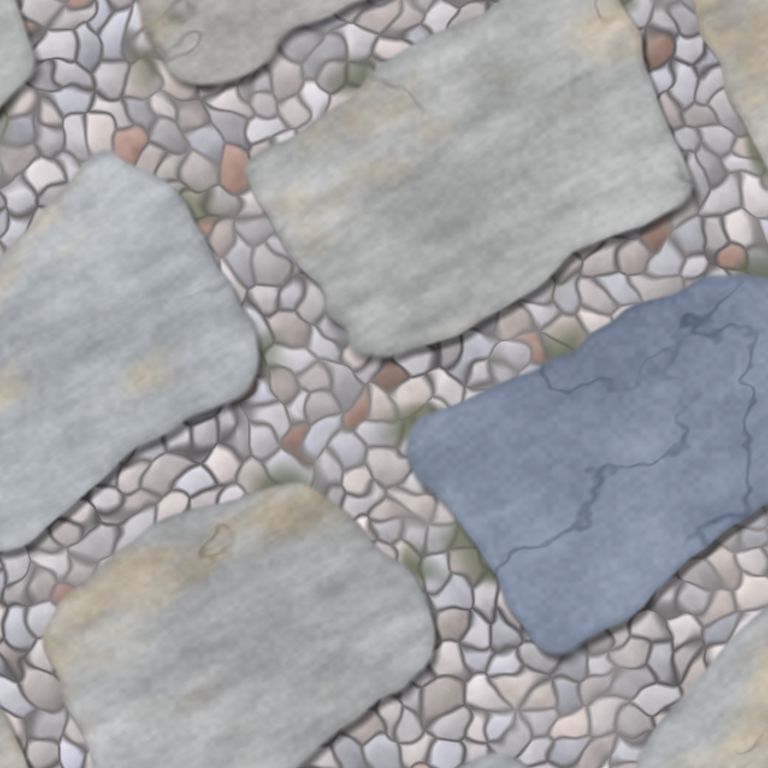
A WebGL 2 fragment shader for this texture:

```glsl
#version 300 es
precision highp float;
uniform vec2 u_resolution;
out vec4 fragColor;

#define HALF_GAP 0.052
#define STONE_JITTER 0.11
#define PEBBLE_DENSITY 25.0
#define PEBBLE_STRETCH 1.35
#define SOFTNESS 0.004
#define SHADOW_SHIFT vec2(-0.006, 0.009)
#define SLATE vec3(0.51, 0.555, 0.635)
#define WARM_STONE vec3(0.68, 0.67, 0.645)
#define COOL_STONE vec3(0.665, 0.685, 0.71)
#define OCHRE vec3(0.77, 0.70, 0.58)
#define PEBBLE_LIGHT vec3(0.83, 0.81, 0.82)
#define CREVICE vec3(0.33, 0.32, 0.33)

// Lattice of the paving: one column along a row, one across rows
const mat2 LATTICE = mat2(0.56, 0.24, -0.22, 0.35);
const vec2 LATTICE_ORIGIN = vec2(0.84, 0.43);

float hash(vec2 p) { return fract(sin(dot(p, vec2(127.1, 311.7))) * 43758.5453); }
vec2 hash2(vec2 p) { return vec2(hash(p), hash(p + 17.3)); }
mat2 rotation(float a) { return mat2(cos(a), sin(a), -sin(a), cos(a)); }

float noise(vec2 p) {
    vec2 i = floor(p), f = fract(p);
    f = f * f * (3.0 - 2.0 * f);
    return mix(mix(hash(i), hash(i + vec2(1, 0)), f.x),
               mix(hash(i + vec2(0, 1)), hash(i + vec2(1, 1)), f.x), f.y);
}
vec2 noise2(vec2 p) { return vec2(noise(p), noise(p + 9.0)) - 0.5; }

float fbm(vec2 p) {
    float sum = 0.0, amp = 0.5;
    for (int i = 0; i < 5; i++) {
        sum += amp * noise(p);
        p = rotation(0.6) * p * 2.03 + 5.7;
        amp *= 0.5;
    }
    return sum;
}

float smoothMin(float a, float b, float k) {
    float h = max(k - abs(a - b), 0.0) / k;
    return min(a, b) - 0.25 * h * h * k;
}

vec2 stoneSite(vec2 cell) {
    return LATTICE * cell + STONE_JITTER * (hash2(cell + 3.0) - 0.5);
}

// Distance inside a flagstone (negative in the gravel), and its cell
float flagstone(vec2 p, out vec2 cell) {
    vec2 q = p - LATTICE_ORIGIN + 0.07 * noise2(p * 5.0) + 0.014 * noise2(p * 24.0);
    vec2 base = floor(inverse(LATTICE) * q + 0.5);
    float nearest = 1e3, edge = 1.0;
    cell = base;
    for (int k = 0; k < 9; k++) {
        vec2 c = base + vec2(k % 3 - 1, k / 3 - 1);
        float d = length(q - stoneSite(c));
        if (d < nearest) { nearest = d; cell = c; }
    }
    vec2 a = stoneSite(cell);
    for (int k = 0; k < 9; k++) {
        if (k == 4) continue;
        vec2 b = stoneSite(cell + vec2(k % 3 - 1, k / 3 - 1));
        edge = smoothMin(edge, dot(0.5 * (a + b) - q, normalize(b - a)), 0.05);
    }
    return edge - HALF_GAP * (0.7 + 0.6 * noise(p * 4.0 + 40.0));
}

// Gravel of randomly turned, stretched cells with lit tops
vec3 gravel(vec2 p) {
    vec2 g = p * PEBBLE_DENSITY;
    g += 0.3 * noise2(g * 1.7);
    vec2 id = vec2(0), offset = vec2(0);
    float first = 1e3, second = 1e3;
    for (int k = 0; k < 25; k++) {
        vec2 c = floor(g) + vec2(k % 5 - 2, k / 5 - 2);
        vec2 r = g - c - 0.12 - 0.76 * hash2(c);
        vec2 turned = rotation(6.283 * hash(c + 5.0)) * r;
        float d = length(turned * vec2(1.0 / PEBBLE_STRETCH, PEBBLE_STRETCH));
        if (d < first) { second = first; first = d; id = c; offset = r; }
        else second = min(second, d);
    }
    vec3 tint = mix(vec3(1.01, 0.98, 0.95), vec3(0.96, 0.99, 1.03), hash(id + 11.0));
    tint = mix(tint, vec3(0.86, 0.74, 0.68), step(0.95, hash(id + 23.0)));
    float light = 0.16 * dot(offset, vec2(-0.5, 0.85)) + 0.14 * (fbm(g * 2.0) - 0.5);
    vec3 body = PEBBLE_LIGHT * tint * mix(0.80, 1.02, hash(id + 2.0)) + light;
    vec3 crevice = mix(CREVICE, vec3(0.57, 0.55, 0.55), noise(g * 0.6));
    return mix(crevice, body, smoothstep(-0.05, 0.32, second - first));
}

// Weathered face of a flagstone: clouds, streaks, stains and ledges
vec3 stoneFace(vec2 p, vec2 cell) {
    float isSlate = 1.0 - step(0.5, mod(cell.x + 2.0 * cell.y, 5.0));
    vec2 grain = rotation(-0.5) * p;
    float cloud = fbm(p * 7.0 + cell * 3.1) - 0.48;
    float streak = fbm(grain * vec2(14.0, 45.0) + cell) - 0.48;
    float stain = smoothstep(0.5, 0.75, fbm(grain * vec2(5.0, 9.0) + 20.0));
    vec3 color = mix(WARM_STONE, COOL_STONE, hash(cell + 7.0));
    color = mix(mix(color, OCHRE, 0.65 * stain), SLATE, isSlate);
    color += 0.22 * cloud + mix(0.20, 0.09, isSlate) * streak;
    float ledge = abs(fbm(grain * vec2(4.0, 6.0) + cell * 5.0) - 0.5);
    float broken = smoothstep(0.5, 0.8, noise(p * 8.0 + 3.0));
    color -= 0.10 * broken * (1.0 - smoothstep(0.0, 0.02, ledge));
    return color + 0.05 * (noise(p * 130.0) - 0.5);
}

void main() {
    vec2 p = gl_FragCoord.xy / u_resolution.y, cell, shadowCell;
    float inside = flagstone(p, cell);
    float shadow = smoothstep(-0.006, 0.006, flagstone(p + SHADOW_SHIFT, shadowCell));
    // Gravel with moss and the shadow under stone edges
    float moss = smoothstep(0.76, 0.9, noise(p * 11.0 + 2.0)) * smoothstep(-0.05, 0.0, inside);
    vec3 color = mix(gravel(p), vec3(0.36, 0.39, 0.30), 0.7 * moss) * (1.0 - 0.5 * shadow);
    // Stones, darker at the rim
    vec3 face = stoneFace(p, cell) * mix(0.9, 1.0, smoothstep(0.0, 0.014, inside));
    color = mix(color, face, smoothstep(-SOFTNESS, SOFTNESS, inside));
    fragColor = vec4(clamp(color, 0.0, 1.0), 1.0);
}
```
